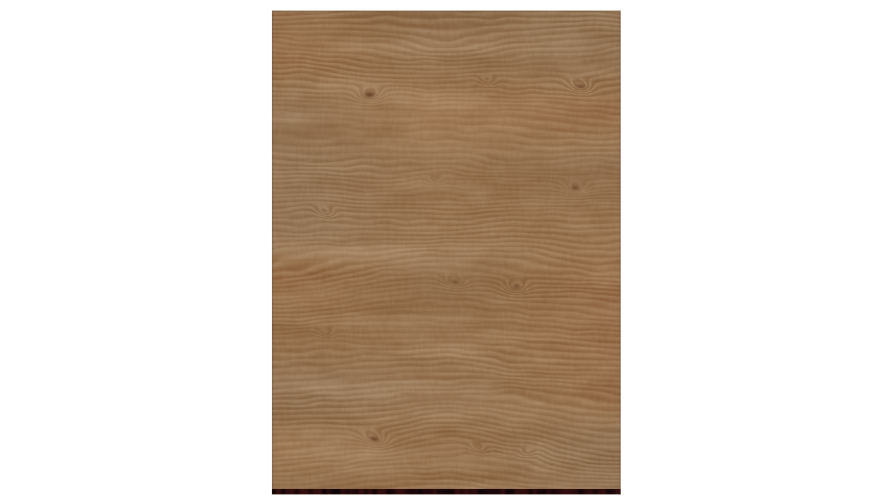
A WebGL 2 fragment shader for this texture:

```glsl
#version 300 es
precision highp float;
// A tall wooden board with horizontal grain and small knots, on white.
#define BOARD_CENTER vec2(-0.0035, 0.499)
#define BOARD_HALF vec2(0.346, 0.480)
#define STRIP_TOP 0.030
#define RING_FREQ 88.0
#define RING_WARP 5.0
#define RING_CONTRAST 0.15
#define KNOT_GRID ivec2(3, 4)
#define KNOT_SIZE vec2(0.023, 0.014)
#define DARK_WOOD vec3(0.495, 0.340, 0.200)
#define LIGHT_WOOD vec3(0.690, 0.570, 0.445)
#define KNOT_COLOR vec3(0.36, 0.21, 0.12)
#define STRIP_COLOR vec3(0.13, 0.035, 0.035)

uniform vec2 u_resolution;
out vec4 fragColor;

float hash(vec2 p) {
  return fract(sin(dot(p, vec2(127.1, 311.7))) * 43758.5453);
}

float noise(vec2 p) {
  vec2 i = floor(p), f = fract(p);
  f = f * f * (3.0 - 2.0 * f);
  return mix(mix(hash(i), hash(i + vec2(1, 0)), f.x),
             mix(hash(i + vec2(0, 1)), hash(i + vec2(1, 1)), f.x), f.y);
}

float fbm(vec2 p) {
  float sum = 0.0, gain = 0.5;
  for (int i = 0; i < 4; i++) {
    sum += gain * noise(p);
    p = p * 2.03 + 17.3;
    gain *= 0.5;
  }
  return sum / 0.9375;
}

// x: ring phase raised around the knots, y: darkness of the knot cores
vec2 knots(vec2 p) {
  vec2 result = vec2(0.0);
  for (int row = 0; row < KNOT_GRID.y; row++) {
    for (int col = 0; col < KNOT_GRID.x; col++) {
      vec2 cell = vec2(col, row);
      vec2 jitter = vec2(hash(cell + 3.1), hash(cell + 8.7));
      vec2 uv = (cell + 0.1 + 0.8 * jitter) / vec2(KNOT_GRID);
      vec2 center = BOARD_CENTER + (uv * 2.0 - 1.0) * BOARD_HALF;
      float strength = hash(cell + 21.4);
      vec2 d = (p - center) / (KNOT_SIZE * mix(0.65, 1.1, strength));
      d.y += d.x * (hash(cell + 5.5) - 0.5) * 0.8;
      float r2 = dot(d, d);
      result.x += mix(1.6, 3.6, strength) * exp(-r2);
      result.x += 0.7 * sign(strength - 0.4) * exp(-r2 * 0.12);
      result.y += smoothstep(0.2, 0.8, strength) * exp(-r2 * 7.0);
    }
  }
  return result;
}

vec3 wood(vec2 p) {
  vec2 knot = knots(p);

  // Growth rings: stretched noise bends and spreads the lines
  float warp = RING_WARP * noise(p * vec2(2.6, 9.0) + 4.0)
             + 1.6 * noise(p * vec2(7.0, 22.0))
             + 0.5 * noise(p * vec2(24.0, 50.0));
  float phase = p.y * RING_FREQ + warp + knot.x;
  float saw = fract(phase);
  float ring = smoothstep(0.0, 0.65, saw) * (1.0 - smoothstep(0.65, 1.0, saw)) - 0.5;
  ring *= 1.0 - smoothstep(0.45, 1.0, fwidth(phase));
  float ringFade = mix(0.45, 1.4, noise(p * vec2(4.0, 24.0) + 31.0));

  // Broad bands, mottling, streaks and fine cross ticks
  float bands = fbm(p * vec2(2.5, 22.0) + 11.0) - 0.5;
  float mottle = fbm(p * vec2(16.0, 42.0) + 57.0) - 0.5;
  float streak = noise(p * vec2(22.0, 260.0)) - 0.5;
  float ticks = noise(p * vec2(230.0, 75.0)) - 0.5;
  float tone = 0.49 + RING_CONTRAST * 1.7 * ring * ringFade
             + 0.46 * bands + 0.30 * mottle + 0.11 * streak + 0.09 * ticks;

  // Pale lens-shaped flashes of sapwood
  float flash = smoothstep(0.66, 0.88, noise(p * vec2(5.0, 30.0) + 73.0));
  tone += 0.16 * flash;

  vec3 color = mix(DARK_WOOD, LIGHT_WOOD, tone);
  float redness = noise(p * vec2(3.0, 9.0) + 90.0) - 0.5;
  color += redness * vec3(0.022, -0.012, -0.03);
  return mix(color, KNOT_COLOR, min(knot.y, 1.0) * 0.75);
}

void main() {
  float pixel = 1.0 / u_resolution.y;
  vec2 p = (gl_FragCoord.xy - vec2(0.5 * u_resolution.x, 0.0)) * pixel;
  vec2 edge = BOARD_HALF - abs(p - BOARD_CENTER);
  float inset = min(edge.x, edge.y);

  // Board face with a slightly shaded rim
  vec3 color = wood(p) * mix(0.86, 1.0, smoothstep(0.0, 0.005, inset));

  // Dark end strip along the bottom
  vec3 strip = STRIP_COLOR * mix(0.4, 1.6, noise(vec2(p.x * 110.0, 2.0)));
  color = mix(strip, color, smoothstep(-0.5, 0.5, (p.y - STRIP_TOP) / pixel));

  float coverage = smoothstep(-0.5, 0.5, inset / pixel);
  fragColor = vec4(mix(vec3(1.0), color, coverage), 1.0);
}
```
